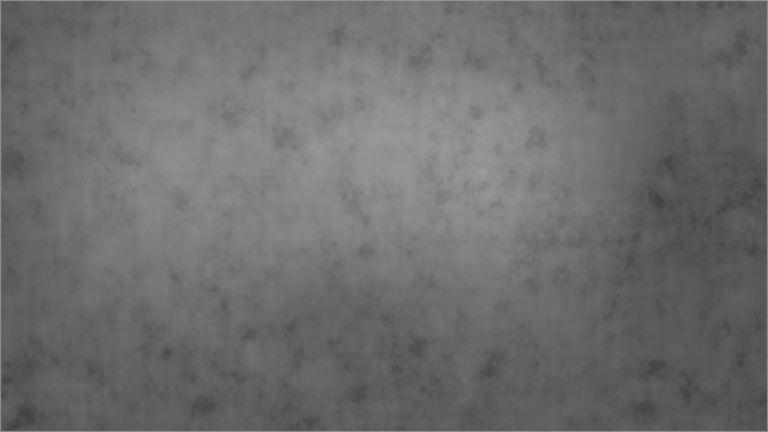
This background is drawn by a Shadertoy shader. Its source:

```glsl
float hash(vec2 cell) {
    vec3 p = fract(vec3(cell.xyx) * vec3(0.1031, 0.1030, 0.0973));
    p += dot(p, p.yzx + 33.33);
    return fract((p.x + p.y) * p.z);
}

// Soft cellular noise: one signed round blot per jittered cell
float blots(vec2 p) {
    vec2 home = floor(p);
    float sum = 0.0;
    for (int j = -1; j <= 1; j++) {
        for (int i = -1; i <= 1; i++) {
            vec2 cell = home + vec2(i, j);
            vec2 jitter = vec2(hash(cell + 17.0), hash(cell + 59.0));
            vec2 d = cell + jitter - p;
            float fade = max(0.0, 1.0 - dot(d, d));
            sum += (2.0 * hash(cell) - 1.0) * fade * fade;
        }
    }
    return sum;
}

float layeredBlots(vec2 p) {
    float sum = 0.0, weight = 0.6;
    for (int i = 0; i < 4; i++) {
        sum += weight * blots(p);
        p = mat2(1.62, 1.18, -1.18, 1.62) * p + 11.7;
        weight *= 0.68;
    }
    return sum;
}

// Elliptical pool of light or shade
float pool(vec2 uv, vec2 center, vec2 radius) {
    vec2 d = (uv - center) / radius;
    return exp(-dot(d, d));
}

float studioLight(vec2 uv) {
    float across = smoothstep(-0.12, 0.26, uv.x) * (1.0 - smoothstep(0.62, 0.93, uv.x));
    float upward = smoothstep(0.0, 0.58, uv.y) * (1.0 - 0.45 * smoothstep(0.7, 1.05, uv.y));
    float light = 0.335 + 0.165 * across * upward;
    light += 0.065 * pool(uv, vec2(0.53, 0.70), vec2(0.22, 0.27));
    light += 0.030 * pool(uv, vec2(0.66, 0.57), vec2(0.14, 0.20));
    light += 0.025 * pool(uv, vec2(0.17, 0.58), vec2(0.12, 0.18));
    light += 0.055 * pool(uv, vec2(0.95, 0.90), vec2(0.10, 0.20));
    light += 0.035 * pool(uv, vec2(0.35, 0.06), vec2(0.45, 0.22));
    light -= 0.045 * pool(uv, vec2(0.45, 0.27), vec2(0.12, 0.10));
    light -= 0.030 * pool(uv, vec2(0.62, 0.84), vec2(0.10, 0.07));
    light -= 0.025 * pool(uv, vec2(0.86, 0.48), vec2(0.05, 0.20));
    return light;
}

void mainImage(out vec4 fragColor, in vec2 fragCoord) {
    vec2 uv = fragCoord / iResolution.xy;
    vec2 p = uv * vec2(16.0 / 9.0, 1.0);
    float gray = studioLight(uv);

    // Broad clouds and darker, clustered mottling
    float clouds = layeredBlots(p * 5.0);
    float mottle = layeredBlots(p * vec2(24.0, 21.0) + 40.0);
    float clusters = 0.5 + 0.5 * smoothstep(-0.3, 0.4, -clouds);
    gray += 0.022 * clouds + 0.040 * clusters * mottle;
    gray -= 0.025 * clusters * smoothstep(0.2, 0.8, -mottle);

    // Faint woven streaks
    gray += 0.008 * blots(p * vec2(60.0, 7.0)) + 0.007 * blots(p * vec2(9.0, 70.0));

    // Thin pale rim
    vec2 inset = min(uv, 1.0 - uv) * vec2(16.0 / 9.0, 1.0);
    float rim = 1.0 - smoothstep(0.0012, 0.0042, min(inset.x, inset.y));
    gray = mix(gray, 0.62, 0.7 * rim);

    fragColor = vec4(vec3(clamp(gray, 0.0, 1.0)), 1.0);
}
```
